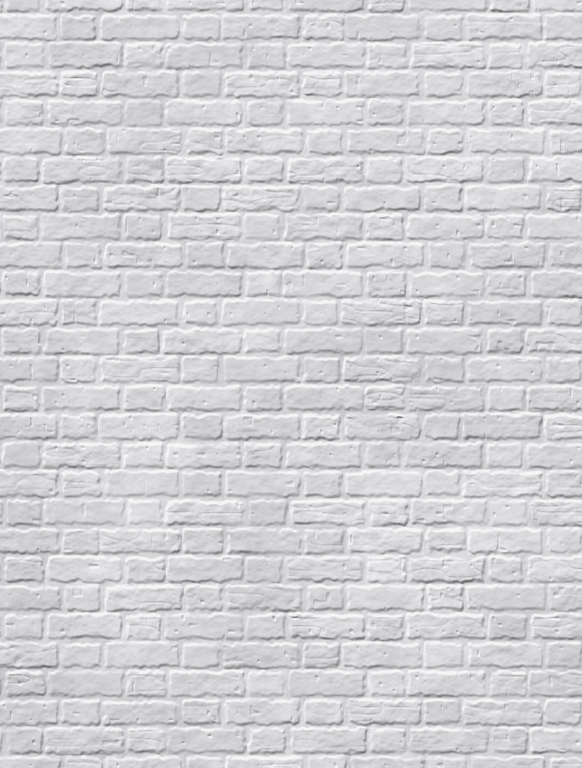
A Shadertoy shader for this texture:

```glsl
// White painted brick wall: alternating long and short bricks, worn and lit from the upper left.
#define ROWS 26.91      // brick courses over the canvas height
#define ROW_SHIFT 0.455 // height of the cut course at the bottom
#define BOND 4.24       // one short plus one long brick, in courses
#define SHORT_LEN 1.44  // length of the short brick
#define JOINT 0.065     // half the mortar width
#define ROUGHNESS 0.85  // relief of the painted surface
#define SHADOW 0.34     // darkening of slopes facing away from the light
#define GLINT 0.21      // brightening of slopes facing the light
#define PAINT vec3(0.835, 0.832, 0.843)

float hash(vec2 p) {
    vec3 q = fract(p.xyx * vec3(0.1031, 0.1030, 0.0973));
    q += dot(q, q.yzx + 33.33);
    return fract((q.x + q.y) * q.z);
}

float noise(vec2 p) {
    vec2 i = floor(p), f = fract(p);
    f = f * f * (3.0 - 2.0 * f);
    return mix(mix(hash(i), hash(i + vec2(1, 0)), f.x),
               mix(hash(i + vec2(0, 1)), hash(i + vec2(1, 1)), f.x), f.y);
}

float fbm(vec2 p) {
    float sum = 0.0, amp = 0.5;
    for (int i = 0; i < 3; i++) {
        sum += amp * noise(p);
        p = p * 1.9 + 13.7;
        amp *= 0.62;
    }
    return sum;
}

// Signed distance to the nearest brick; id names that brick
float brick(vec2 p, out vec2 id) {
    float row = floor(p.y - ROW_SHIFT);
    float start = mix(0.1, 2.14, mod(row, 2.0)) + 0.16 * (hash(vec2(row, 71.0)) - 0.5);
    float x = (p.x - start) / BOND;
    float pair = floor(x);
    float along = fract(x) * BOND;
    float split = SHORT_LEN + 0.2 * (hash(vec2(pair + 40.0, row + 9.0)) - 0.5);
    bool isLong = along > split;
    id = vec2(2.0 * pair + float(isLong) + 50.0, row + 5.0);

    float left = isLong ? split : 0.0;
    float right = isLong ? BOND : split;
    vec2 center = vec2(0.5 * (left + right), 0.5 + 0.04 * (hash(id + 3.0) - 0.5));
    vec2 size = vec2(0.5 * (right - left), 0.5) - JOINT;
    size -= 0.035 * vec2(hash(id + 11.0), hash(id + 23.0));
    float radius = 0.06 + 0.1 * hash(id + 31.0);
    vec2 d = abs(vec2(along, fract(p.y - ROW_SHIFT)) - center) - size + radius;
    return length(max(d, 0.0)) + min(max(d.x, d.y), 0.0) - radius;
}

// Relief of the wall: bricks, mortar, chisel marks and pits
float relief(vec2 p) {
    vec2 id;
    float d = brick(p, id);
    d += 0.11 * (noise(p * 2.6 + 5.0) - 0.5) + 0.08 * (noise(p * 6.5) - 0.5);
    float body = smoothstep(0.06, -0.09, d);
    float filling = 0.5 * noise(p * 1.4 + 30.0);

    vec2 local = p + id * 7.3;
    float wear = hash(id + 47.0);
    float rough = fbm(local * vec2(2.4, 3.4)) * mix(0.65, 1.25, wear);
    float ridge = 1.0 - abs(2.0 * noise(local * vec2(0.9, 3.8)) - 1.0);
    float gouge = pow(ridge, 7.0) * smoothstep(0.45, 0.85, wear);
    float pit = smoothstep(0.86, 0.96, noise(local * 4.2 + 19.0));
    float face = 1.0 + ROUGHNESS * rough - 0.35 * gouge - 0.45 * pit;
    float mortar = filling + 0.6 * ROUGHNESS * fbm(p * 3.5);
    return mix(mortar, face, body);
}

void mainImage(out vec4 fragColor, in vec2 fragCoord) {
    vec2 p = fragCoord / iResolution.y * ROWS;
    vec2 id;
    brick(p, id);

    // Slope toward the light, with deeper and shallower joints
    vec2 toLight = normalize(vec2(-0.45, 1.0));
    float slope = relief(p - 0.04 * toLight) - relief(p + 0.04 * toLight);
    float depth = 0.7 + 0.6 * noise(p * 0.8 + 60.0);
    float light = slope > 0.0 ? GLINT * slope : SHADOW * depth * slope;

    // Uneven paint: per brick, mottled, and in broad patches
    float tone = 0.035 * (hash(id + 83.0) - 0.5);
    tone += 0.08 * (fbm(p * 1.7 + 90.0) - 0.5);
    tone += 0.04 * (noise(p * 0.22 + 8.0) - 0.5);

    vec3 color = PAINT + light + tone;
    fragColor = vec4(clamp(color, 0.45, 0.96), 1.0);
}
```
